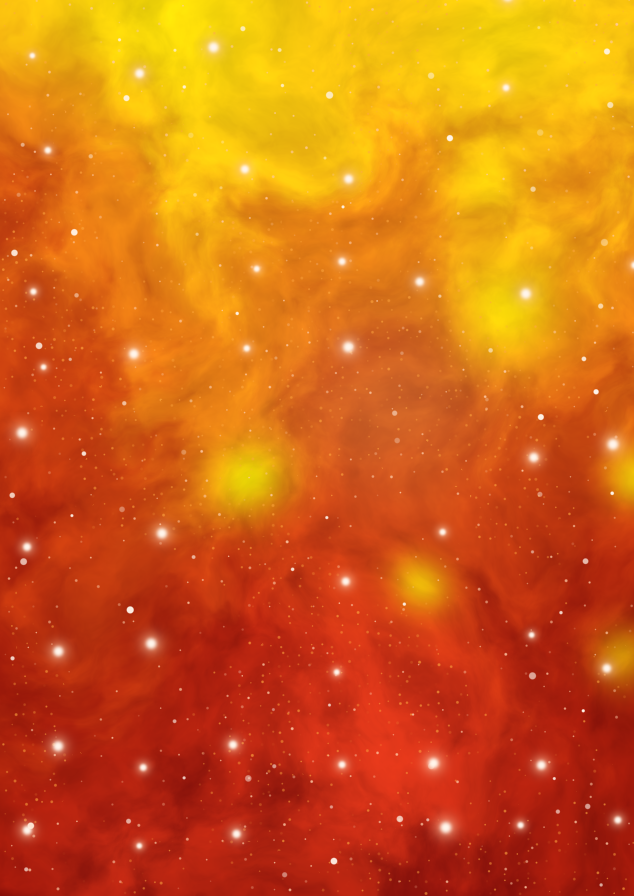
Reproduce this background procedurally as a Shadertoy shader.

```glsl
// Fiery nebula: yellow to crimson clouds with soft glows, white stars and fine dust.

const vec3 CRIMSON = vec3(0.50, 0.04, 0.03);
const vec3 RED     = vec3(0.63, 0.10, 0.04);
const vec3 RUST    = vec3(0.78, 0.24, 0.06);
const vec3 ORANGE  = vec3(0.91, 0.50, 0.08);
const vec3 GOLD    = vec3(0.98, 0.77, 0.06);
const vec3 GLOW    = vec3(0.95, 0.88, 0.02);
const vec3 EMBER   = vec3(0.94, 0.25, 0.12);
const vec3 HAZE    = vec3(0.82, 0.45, 0.21);
const vec3 STAR    = vec3(1.00, 0.96, 0.92);
const vec3 HALO    = vec3(1.00, 0.80, 0.66);
const vec3 DUST    = vec3(1.00, 0.66, 0.25);

const float CLOUD_SCALE = 4.5;
const float CLOUD_CONTRAST = 0.42;
const float GRAIN_CONTRAST = 0.16;

// Light sources: centre, radius, strength (lengths in canvas heights)
const int GLOW_COUNT = 8;
const vec4 GLOWS[GLOW_COUNT] = vec4[GLOW_COUNT](
    vec4(0.275, 0.462, 0.040, 1.00), vec4(0.470, 0.345, 0.030, 0.75),
    vec4(0.565, 0.650, 0.058, 0.85), vec4(0.540, 0.795, 0.035, 0.45),
    vec4(0.710, 0.462, 0.030, 0.80), vec4(0.700, 0.265, 0.034, 0.60),
    vec4(0.190, 0.990, 0.120, 0.75), vec4(0.560, 0.970, 0.080, 0.50));

vec3 hash3(vec2 p) {
    vec3 q = fract(p.xyx * vec3(0.1031, 0.1030, 0.0973));
    q += dot(q, q.yxz + 33.33);
    return fract((q.xxy + q.yzz) * q.zyx);
}

float valueNoise(vec2 p) {
    vec2 i = floor(p), f = fract(p);
    f = f * f * (3.0 - 2.0 * f);
    return mix(mix(hash3(i).x, hash3(i + vec2(1, 0)).x, f.x),
               mix(hash3(i + vec2(0, 1)).x, hash3(i + vec2(1, 1)).x, f.x), f.y);
}

float fbm(vec2 p) {
    float sum = 0.0, amp = 0.5;
    for (int i = 0; i < 6; i++) {
        sum += amp * valueNoise(p);
        p = mat2(1.6, 1.2, -1.2, 1.6) * p + 17.3;
        amp *= 0.5;
    }
    return sum;
}

float blob(vec2 p, vec2 centre, float radius) {
    vec2 d = (p - centre) / radius;
    return exp(-dot(d, d));
}

float glowSum(vec2 p, float spread) {
    float sum = 0.0;
    for (int i = 0; i < GLOW_COUNT; i++)
        sum += GLOWS[i].w * blob(p, GLOWS[i].xy, GLOWS[i].z * spread);
    return min(sum, 1.0);
}

vec3 firePalette(float heat) {
    vec3 col = mix(CRIMSON, RED, smoothstep(0.0, 0.20, heat));
    col = mix(col, RUST, smoothstep(0.20, 0.44, heat));
    col = mix(col, ORANGE, smoothstep(0.42, 0.68, heat));
    return mix(col, GOLD, smoothstep(0.66, 0.92, heat));
}

// One star per occupied cell: x = distance, y = size pick, z = brightness pick
vec3 scatter(vec2 p, float cell, float density, float seed) {
    vec2 id = floor(p / cell);
    vec3 place = hash3(id + seed);
    vec3 pick = hash3(id + seed + 71.7);
    vec2 centre = (id + 0.2 + 0.6 * place.xy) * cell;
    return vec3(place.z < density ? length(p - centre) : 1e3, pick.xy);
}

float disc(float dist, float radius, float aa) {
    return 1.0 - smoothstep(max(radius - aa, 0.0), radius + aa, dist);
}

void mainImage(out vec4 fragColor, in vec2 fragCoord) {
    vec2 p = fragCoord / iResolution.y;
    float aa = 0.8 / iResolution.y;

    // Domain-warped clouds
    vec2 warp = vec2(fbm(p * 4.0 + 3.1), fbm(p * 4.0 + 41.7)) - 0.5;
    float cloud = fbm(p * CLOUD_SCALE + 2.2 * warp + 9.0);
    float grain = fbm(p * 26.0 + 5.0 * warp) - 0.5;
    vec2 q = p + 0.10 * warp;

    // Heat rises with height and falls in the dark banks at either side
    float heat = 0.08 + 0.80 * q.y + CLOUD_CONTRAST * (cloud - 0.5);
    float leftBank = 1.0 - smoothstep(0.02, 0.26, q.x + 0.25 * (cloud - 0.5));
    heat -= 0.18 * leftBank * smoothstep(0.1, 0.4, p.y) * (1.0 - smoothstep(0.8, 1.0, p.y));
    heat -= 0.14 * blob(q, vec2(0.68, 0.40), 0.16);
    heat += 0.14 * glowSum(q, 2.2) + GRAIN_CONTRAST * grain;
    vec3 col = firePalette(heat);

    // Ember light below, tan haze in the middle, then the yellow glows
    float ember = 0.75 * blob(q, vec2(0.39, 0.17), 0.17) + 0.4 * blob(q, vec2(0.13, 0.05), 0.10);
    col = mix(col, EMBER, ember * clamp(0.4 + cloud + grain, 0.0, 1.0));
    col = mix(col, HAZE, 0.6 * blob(q, vec2(0.44, 0.54), 0.12));
    col = mix(col, GLOW, 0.95 * glowSum(p + 0.03 * warp, 1.0));
    col *= 1.0 + 0.25 * grain;

    // Clumped warm dust, then small pale specks
    float clump = smoothstep(0.38, 0.68, fbm(p * 7.0 + 60.0));
    vec3 s = scatter(p, 0.011, 0.6 * clump, 11.0);
    col = mix(col, DUST, 0.65 * s.z * disc(s.x, mix(0.0006, 0.0016, s.y), aa));
    s = scatter(p, 0.024, 0.5, 137.0);
    col = mix(col, HALO, mix(0.2, 0.85, s.z) * disc(s.x, mix(0.0006, 0.0016, s.y), aa));

    // Crisp dots, some faint
    s = scatter(p, 0.058, 0.45, 251.0);
    col = mix(col, STAR, mix(0.25, 1.0, s.z) * disc(s.x, mix(0.0016, 0.0040, s.y * s.y), aa));

    // Bright stars with soft halos
    s = scatter(p, 0.108, 0.60, 389.0);
    float size = mix(0.0030, 0.0062, s.y);
    float r = s.x / size;
    col = mix(col, HALO, 0.55 * exp(-0.22 * r * r));
    col = mix(col, STAR, exp(-0.9 * r * r * r));

    fragColor = vec4(clamp(col, 0.0, 1.0), 1.0);
}
```
